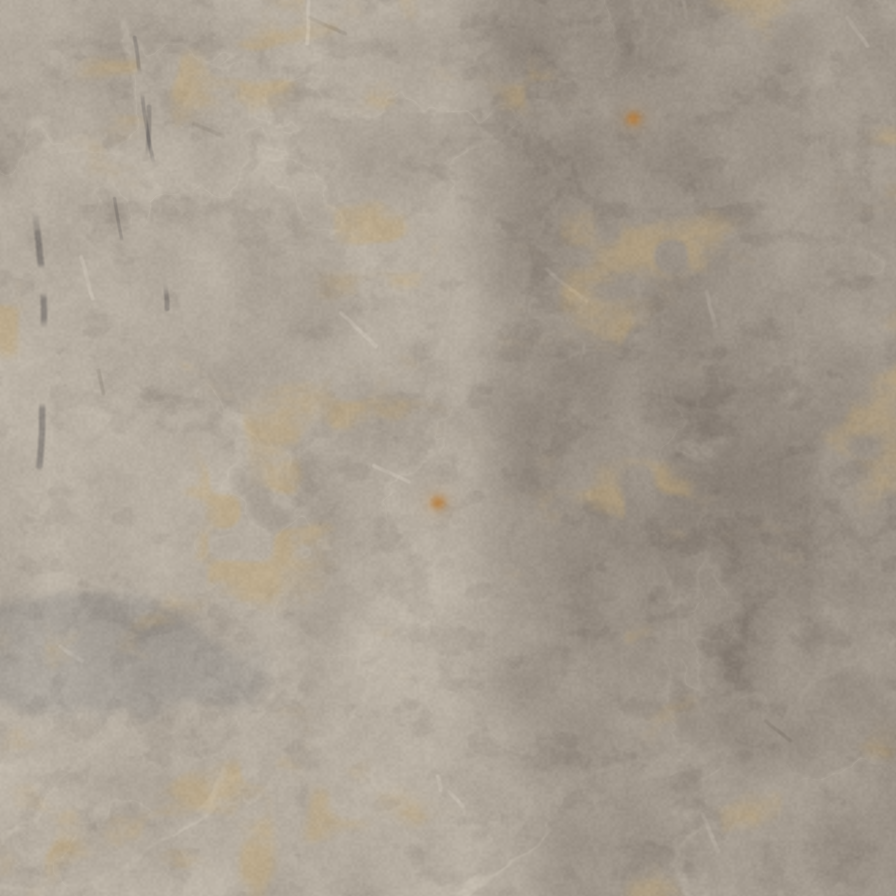
This texture is drawn by a WebGL 2 fragment shader. Its source:

```glsl
#version 300 es
precision highp float;
// Worn warm-grey limestone with a soft shadow band, pale veins, cracks and rust specks.

#define LIGHT_STONE vec3(0.720, 0.686, 0.637)
#define DARK_STONE vec3(0.570, 0.534, 0.494)
#define OCHRE vec3(0.75, 0.65, 0.47)
#define RUST vec3(0.72, 0.49, 0.23)
#define SHADOW_DEPTH 0.80
#define MOTTLE 0.70
#define BLOTCH 0.22
#define GRAIN 0.030
#define VEIN 0.32
#define CRACK 0.17
#define SCRATCHES 16
#define RUST_SPOTS 3

uniform vec2 u_resolution;
out vec4 fragColor;

float hash(vec2 cell) {
    uvec2 q = uvec2(ivec2(cell)) * uvec2(1597u, 3811u);
    uint n = (q.x ^ (q.y << 7)) * 747796u + q.y;
    n = ((n >> 15) ^ n) * 277803u;
    n = ((n >> 13) ^ n) * 91193u;
    return float((n ^ (n >> 16)) & 65535u) / 65535.0;
}

vec2 hash2(float id, float salt) {
    return vec2(hash(vec2(id, salt)), hash(vec2(id + 57.0, salt + 13.0)));
}

float noise(vec2 p) {
    vec2 i = floor(p), f = fract(p);
    f = f * f * (3.0 - 2.0 * f);
    return mix(mix(hash(i), hash(i + vec2(1, 0)), f.x),
               mix(hash(i + vec2(0, 1)), hash(i + vec2(1, 1)), f.x), f.y);
}

float fbm(vec2 p) {
    float sum = 0.0, amp = 0.5;
    for (int i = 0; i < 5; i++) {
        sum += amp * noise(p);
        p = mat2(0.8, 0.6, -0.6, 0.8) * p * 2.03 + 17.3;
        amp *= 0.5;
    }
    return sum / 0.97;
}

float segment(vec2 p, vec2 halfSpan) {
    float t = clamp(dot(p, halfSpan) / dot(halfSpan, halfSpan), -1.0, 1.0);
    return length(p - halfSpan * t);
}

// Broad light falloff: a dark band right of centre that fades to the side and below.
float shadow(vec2 p) {
    float edge = smoothstep(0.50, 0.60, p.x + 0.02 * (p.y - 0.5));
    float side = smoothstep(0.74, 1.0, p.x) * (0.25 + 0.4 * smoothstep(0.5, 0.9, p.y));
    float low = 0.42 * (1.0 - smoothstep(0.08, 0.45, p.y));
    float corner = 0.45 * exp(-dot(p - vec2(1.0, 0.02), p - vec2(1.0, 0.02)) * 60.0);
    return edge * (SHADOW_DEPTH * (1.0 - side) * (1.0 - low) + corner);
}

void main() {
    vec2 p = gl_FragCoord.xy / u_resolution.y;
    float px = 1.0 / u_resolution.y;
    vec2 warp = vec2(fbm(p * 9.0 + 3.0), fbm(p * 9.0 + 41.0)) - 0.5;

    // Clouds and small smudges
    float tone = 0.91 - shadow(p);
    tone += 0.40 * (fbm(p * 4.0 + 8.0) - 0.5) + MOTTLE * (fbm(p * 17.0 + 60.0) - 0.5);
    float smudge = fbm(p * vec2(30.0, 38.0) + 90.0);
    tone -= BLOTCH * smoothstep(0.56, 0.74, smudge);

    // Embedded fragments with a faint pale rim
    float field = fbm(p * 5.0 + warp * 0.7 + 23.0);
    float visible = smoothstep(0.42, 0.62, noise(p * 6.0 + 70.0));
    tone -= 0.17 * visible * smoothstep(0.57, 0.60, field);
    tone += 0.12 * visible * (1.0 - smoothstep(0.0, 0.012, abs(field - 0.562)));

    // Slanting pale veins, strongest near the bottom
    vec2 slant = mat2(0.82, -0.57, 0.57, 0.82) * p;
    float ridge = abs(fbm(slant * vec2(3.5, 9.0) + warp * 0.5 + 5.0) - 0.5);
    float veinArea = 0.12 + 0.88 * (1.0 - smoothstep(0.12, 0.42, p.y));
    tone += VEIN * veinArea * (1.0 - smoothstep(0.0, 0.035, ridge)) * noise(p * 9.0 + 12.0);

    vec3 colour = mix(DARK_STONE, LIGHT_STONE, tone);

    // Cool grey lens at lower left
    float lens = length((p - vec2(0.10, 0.26)) / vec2(0.17, 0.072) + warp * 0.9);
    colour -= vec3(0.066, 0.056, 0.040) * (1.0 - smoothstep(0.85, 1.12, lens));

    // Ochre staining
    float stain = smoothstep(0.57, 0.76, fbm(p * vec2(7.0, 11.0) + 130.0));
    colour = mix(colour, OCHRE, 0.50 * stain * smoothstep(0.35, 0.65, noise(p * 28.0)));

    // Broken, nearly vertical cracks on the left
    for (int i = 0; i < 4; i++) {
        float k = float(i);
        vec2 centre = vec2(0.04 + 0.15 * fract(k * 0.9), 0.66 + 0.27 * fract(k * 0.4));
        vec2 d = p - centre;
        d.x += 0.022 * (noise(vec2(p.y * 9.0, k * 7.0)) - 0.5) + 0.006 * warp.x;
        float width = 0.0045 / (1.0 + 0.4 * k);
        float line = 1.0 - smoothstep(width * 0.3, width + px, segment(d, vec2(-0.008, 0.18 / (1.0 + 0.6 * k))));
        float broken = smoothstep(0.25, 0.6, noise(vec2(p.y * 32.0, k * 5.0 + 2.0)));
        colour -= CRACK / (1.0 + 0.3 * k) * line * broken * vec3(1.0, 0.95, 0.82);
    }

    // Short scratches, mostly pale
    for (int i = 0; i < SCRATCHES; i++) {
        float k = float(i);
        vec2 look = hash2(k, 211.0);
        float angle = mix(1.4, 2.8, look.x);
        vec2 span = vec2(cos(angle), sin(angle)) * mix(0.007, 0.028, look.y);
        float d = segment(p - hash2(k, 307.0) + warp * 0.012, span);
        float mark = 1.0 - smoothstep(0.0005, 0.0025 + px, d);
        colour += mark * (i % 5 == 0 ? -0.07 : 0.065) * (0.4 + 0.6 * noise(p * 60.0));
    }

    // Rust specks with a faint halo
    for (int i = 0; i < RUST_SPOTS; i++) {
        vec2 centre = vec2(0.49, 0.44) + float(i) * vec2(0.22, 0.45) - vec2(0.0, 0.02 * float(i * i));
        float d = length(p - centre + warp * 0.018);
        colour = mix(colour, RUST, 0.65 * exp(-d * d * 16000.0) + 0.14 * exp(-d * d * 3500.0));
    }

    // Fine grain
    float grain = noise(p * 330.0) + 0.5 * noise(p * 170.0 + 9.0) - 0.75;
    fragColor = vec4(clamp(colour + GRAIN * grain, 0.0, 1.0), 1.0);
}
```
